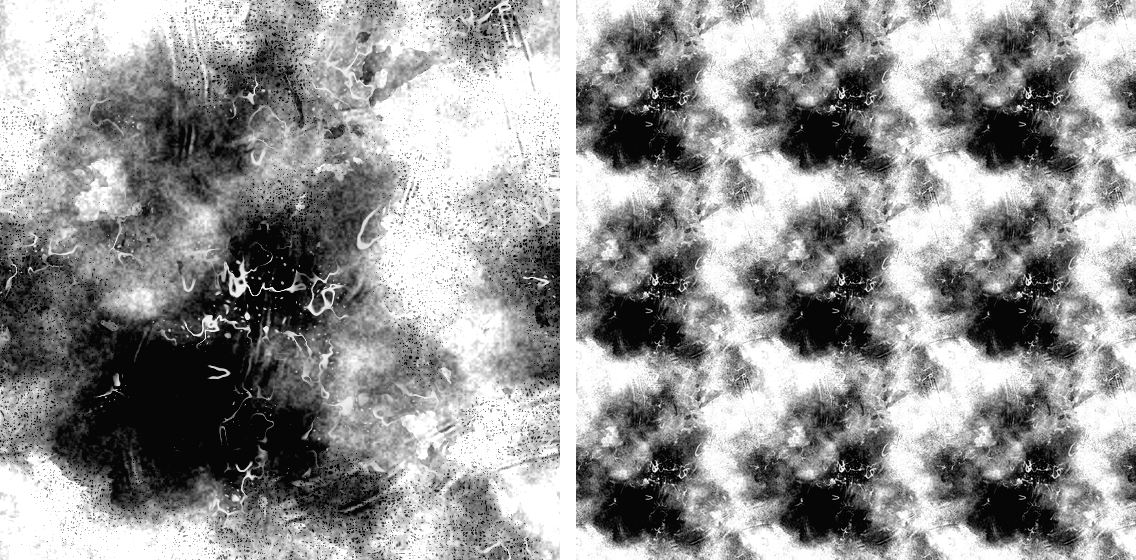
Left, the tile; right, the same tile 3 across and 3 down.
Write a WebGL 2 fragment shader that draws this texture.

```glsl
#version 300 es
precision highp float;
precision highp int;
uniform vec2 u_resolution;
out vec4 fragColor;

#define CLOUDS 4.0
#define CONTRAST 2.85
#define BRIGHTNESS 0.54
#define WARP 0.09
#define GRAIN 0.22
#define STROKE_GRID 4.0
#define STROKE_DEPTH 0.85
#define LOOP_GRID 5.0
#define LOOP_WIDTH 0.011
#define SPOT_DEPTH 0.5
#define FLECK_LIGHT 0.93

// Random triple per cell, repeating every period cells
vec3 hash(vec2 cell, vec2 period, float seed) {
  uvec3 v = uvec3(vec3(mod(cell + 0.5, period), seed));
  v = v * 1664525u + 1013904223u;
  v.x += v.y * v.z; v.y += v.z * v.x; v.z += v.x * v.y;
  v ^= v >> 16u;
  v.x += v.y * v.z; v.y += v.z * v.x; v.z += v.x * v.y;
  return vec3(v >> 8u) / 16777215.0;
}

float lattice(vec2 p, vec2 period, float seed) {
  vec2 c = floor(p), f = p - c;
  f = f * f * (3.0 - 2.0 * f);
  vec2 e = vec2(1, 0);
  return mix(mix(hash(c, period, seed).x, hash(c + e.xy, period, seed).x, f.x),
             mix(hash(c + e.yx, period, seed).x, hash(c + 1.0, period, seed).x, f.x), f.y);
}

float noise(vec2 uv, float freq, float seed) {
  return lattice(uv * freq, vec2(freq), seed);
}

float fbm(vec2 uv, float freq, int octaves, float gain, float seed) {
  float sum = 0.0, total = 0.0, amp = 1.0;
  for (int i = 0; i < octaves; i++) {
    sum += amp * noise(uv + 0.137 * float(i), freq, seed + float(i));
    total += amp;
    amp *= gain;
    freq *= 2.0;
  }
  return sum / total;
}

mat2 rotation(float a) {
  return mat2(cos(a), -sin(a), sin(a), cos(a));
}

// Cellular dots, one of random size in each cell
float spots(vec2 uv, float freq, float amount, float seed) {
  vec2 p = uv * freq;
  vec3 h = hash(floor(p), vec2(freq), seed);
  float radius = 0.42 * (h.z - 1.0 + amount);
  return smoothstep(radius + 0.12, radius - 0.12, length(fract(p) - 0.3 - 0.4 * h.xy))
       * step(0.0, radius);
}

// Curved dry brush marks made of parallel bristle lines
float strokes(vec2 uv) {
  vec2 p = uv * STROKE_GRID, base = floor(p);
  float sum = 0.0;
  for (int i = 0; i < 9; i++) {
    vec2 cell = base + vec2(i % 3, i / 3) - 1.0;
    vec3 h = hash(cell, vec2(STROKE_GRID), 40.0);
    vec3 k = hash(cell, vec2(STROKE_GRID), 41.0);
    vec2 q = rotation(0.2 + 1.7 * h.z) * (p - cell - h.xy);
    q.y += (k.x - 0.5) * 0.8 * q.x * q.x;
    float width = 0.08 + 0.16 * k.y;
    float body = smoothstep(0.75, 0.3, abs(q.x)) * smoothstep(width, width * 0.5, abs(q.y));
    float bristle = lattice(q * vec2(2.5, 44.0), vec2(256), 42.0 + floor(k.z * 9.0));
    float dryness = lattice(q * vec2(5.0, 14.0), vec2(256), 52.0);
    sum += body * (bristle - 0.52) * smoothstep(0.25, 0.65, dryness) * step(0.25, k.z);
  }
  return sum;
}

// Thin broken loops, like scribbled wire
float loops(vec2 uv, vec2 wobble) {
  vec2 p = uv * LOOP_GRID, base = floor(p);
  float ink = 0.0;
  for (int i = 0; i < 9; i++) {
    vec2 cell = base + vec2(i % 3, i / 3) - 1.0;
    vec3 h = hash(cell, vec2(LOOP_GRID), 60.0);
    vec3 k = hash(cell, vec2(LOOP_GRID), 61.0);
    vec2 q = rotation(h.z * 3.14) * (p + wobble - cell - h.xy);
    vec2 stretch = vec2(1.0, 1.5 + 3.0 * k.x);
    float r = length(q * stretch);
    float d = abs(r - 0.12 - 0.25 * k.y) * r / max(length(q * stretch * stretch), 0.001);
    float gap = lattice(q * 6.0, vec2(256), 62.0);
    float line = smoothstep(LOOP_WIDTH * 2.0, LOOP_WIDTH * 0.5, d);
    ink = max(ink, line * smoothstep(0.35, 0.6, gap) * step(0.5, k.z));
  }
  return ink;
}

void main() {
  vec2 uv = gl_FragCoord.xy / u_resolution;
  vec2 drift = vec2(fbm(uv, 6.0, 5, 0.55, 1.0), fbm(uv, 6.0, 5, 0.55, 9.0)) - 0.5;
  vec2 warped = uv + WARP * drift;
  vec2 ragged = uv + 0.012 * (vec2(noise(uv, 48.0, 17.0), noise(uv, 48.0, 18.0)) - 0.5);

  // Smoky ground with brush marks and grain
  float tone = BRIGHTNESS + CONTRAST * (fbm(warped, CLOUDS, 7, 0.58, 20.0) - 0.5);
  tone += STROKE_DEPTH * strokes(uv + 0.03 * drift);
  tone += GRAIN * (noise(uv, 256.0, 30.0) - 0.5) + GRAIN * (noise(ragged, 128.0, 31.0) - 0.5);

  // Hard-edged islands of paint
  float island = fbm(warped, 9.0, 6, 0.6, 70.0);
  float patchy = noise(warped, 7.0, 80.0);
  tone += 0.35 * smoothstep(0.64, 0.67, island) * smoothstep(0.35, 0.6, patchy);
  tone -= 0.35 * smoothstep(0.35, 0.32, island) * smoothstep(0.35, 0.6, patchy);

  // Dark spatter
  float spatter = smoothstep(0.3, 0.8, noise(warped, 8.0, 81.0));
  float dots = max(spots(ragged, 64.0, 0.35 * spatter, 82.0),
               max(spots(ragged, 112.0, 0.65 * spatter, 83.0),
                   spots(ragged, 180.0, 0.75 * spatter, 84.0)));
  tone -= SPOT_DEPTH * dots;

  // Pale flecks, scratches and loops
  float worn = smoothstep(0.52, 0.74, fbm(warped, 10.0, 3, 0.7, 90.0));
  float vein = abs(fbm(ragged + 0.05 * drift, 26.0, 3, 0.5, 95.0) - 0.5);
  float fleck = worn * smoothstep(0.05, 0.012, vein);
  fleck = max(fleck, 0.8 * spots(ragged, 90.0, 0.55 * worn + 0.06, 98.0));
  fleck = max(fleck, 0.9 * loops(uv, 0.5 * drift));
  tone = mix(tone, max(tone, FLECK_LIGHT), fleck);

  fragColor = vec4(vec3(clamp(tone, 0.025, 1.0)), 1.0);
}
```
